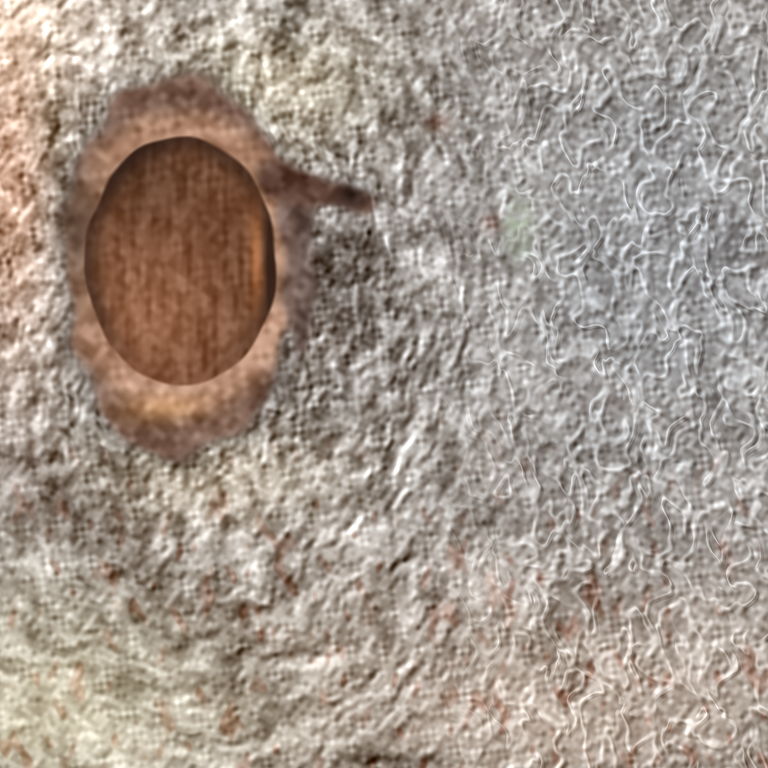
A Shadertoy shader for this texture:

```glsl
// Weathered tree bark flowing around a sawn-off branch knot.
// Periodic polar noise makes the strands, warped contour ridges make the plates
// on the right, and ellipse distances shape the worn collar and its wood core.
#define KNOT vec2(0.235, 0.659)
#define CORE_RADII vec2(0.125, 0.161)
#define COLLAR_RADII vec2(0.155, 0.248)
#define STRAND_TURNS 80.0
#define STRAND_DENSITY 62.0
#define CONTRAST 0.58
#define RELIEF 0.46
#define BARK_TINT vec3(0.63, 0.595, 0.56)
#define WOOD_TINT vec3(0.44, 0.285, 0.195)
#define SHADOW_TINT vec3(0.19, 0.12, 0.09)

float hash(vec2 p) {
    vec3 q = fract(p.xyx * 0.1031);
    q += dot(q, q.yzx + 33.33);
    return fract((q.x + q.y) * q.z);
}

// Value noise that repeats after `period` cells along y.
float noiseLoop(vec2 p, float period) {
    vec2 i = floor(p), f = fract(p);
    f = f * f * (3.0 - 2.0 * f);
    float y0 = mod(i.y, period), y1 = mod(i.y + 1.0, period);
    return mix(mix(hash(vec2(i.x, y0)), hash(vec2(i.x + 1.0, y0)), f.x),
               mix(hash(vec2(i.x, y1)), hash(vec2(i.x + 1.0, y1)), f.x), f.y);
}

// Plain noise on a tilted lattice.
float noise(vec2 p) { return noiseLoop(mat2(0.8, 0.6, -0.6, 0.8) * p, 1024.0); }

float ellipseDist(vec2 p, vec2 radii) {
    float k = length(p / radii);
    return k * (k - 1.0) / max(length(p / (radii * radii)), 0.001);
}

// Distance to a stroke whose radius tapers from ra to rb.
float strokeDist(vec2 p, vec2 a, vec2 b, float ra, float rb) {
    vec2 d = b - a;
    float t = clamp(dot(p - a, d) / dot(d, d), 0.0, 1.0);
    return length(p - a - d * t) - mix(ra, rb, t);
}

// Soft elliptical spot at (x, y) with half sizes (w, h), one at its centre.
float spot(vec2 p, float x, float y, float w, float h) {
    vec2 d = (p - vec2(x, y)) / vec2(w, h);
    return exp(-dot(d, d));
}

float barkHeight(vec2 p) {
    // Strands follow the growth rings around the knot.
    vec2 q = (p - KNOT) * vec2(1.0, 0.76);
    float r = length(q) + 0.025 * noise(p * 13.0) + 0.012 * noise(p * 42.0);
    float turn = atan(q.y, q.x) / 6.28319 * STRAND_TURNS;
    float strands = 0.6 * noiseLoop(vec2(r * STRAND_DENSITY, turn), STRAND_TURNS)
        + 0.4 * noiseLoop(vec2(r * STRAND_DENSITY * 2.1, turn * 2.0) + 64.0, STRAND_TURNS * 2.0);
    // Curling rims of flaking plates.
    vec2 w = p + 0.03 * vec2(noise(p * 31.0 + 5.0), noise(p * 31.0 + 41.0));
    float field = 0.65 * noise(w * vec2(52.0, 34.0)) + 0.35 * noise(w * vec2(105.0, 70.0) + 17.0);
    float rim = 1.0 - smoothstep(0.0, 0.13, abs(field - 0.5));
    float plates = 0.30 + 0.26 * rim + 0.26 * noise(w * vec2(80.0, 45.0) + 9.0);
    float h = mix(strands, plates, 0.8 * smoothstep(0.5, 0.75, p.x));
    return h + 0.32 * (noise(p * 150.0) - 0.5);
}

vec3 barkColor(vec2 p) {
    // Broad light and colour drift.
    vec3 c = BARK_TINT + 0.13 * (noise(p * 17.0) - 0.5);
    c += vec3(.27, .24, .21) * spot(p, .02, .98, .17, .12);
    c += vec3(.20, .08, .02) * spot(p, .01, .75, .06, .22);
    c += vec3(.16, .15, .10) * spot(p, .36, .89, .13, .08);
    c += vec3(.14, .14, .08) * spot(p, .06, .07, .28, .16);
    c += vec3(.07, .05, .01) * spot(p, .27, .38, .15, .06);
    c += vec3(.00, .035, .075) * spot(p, .88, .68, .32, .42);
    c += vec3(.10, .07, .05) * spot(p, .75, .09, .34, .17);
    c -= vec3(.14, .15, .15) * spot(p, .43, .63, .10, .14);
    c -= vec3(.18, .18, .20) * spot(p, .07, .84, .022, .07);
    c -= vec3(.20) * spot(p, .38, .97, .025, .05);
    c -= vec3(.22) * spot(p, .53, .01, .07, .010);
    float furrow = strokeDist(p, vec2(0.0, 0.41), vec2(0.34, 0.14), 0.0, 0.0);
    c -= vec3(.10, .11, .11) * exp(-furrow * furrow * 450.0);
    // Fine relief, lit from the upper left, softer in the lower left.
    float h = barkHeight(p);
    float slope = h - barkHeight(p + vec2(-0.004, 0.004));
    float focus = 1.0 - 0.3 * spot(p, 0.0, 0.0, 0.4, 0.35);
    c += (CONTRAST * (h - 0.49) + RELIEF * slope) * focus * vec3(0.97, 1.03, 1.08);
    // Rusty flecks and a small lichen tuft.
    float rust = smoothstep(0.68, 0.95, noise(p * vec2(75.0, 42.0))) * smoothstep(0.55, 0.2, p.y);
    rust += spot(p, .64, .71, .014, .014) + spot(p, .57, .84, .016, .014);
    c -= vec3(.08, .15, .17) * rust;
    float lichen = spot(p, .678, .702, .022, .035) * noise(p * 100.0);
    return mix(c, vec3(0.63, 0.68, 0.58), lichen);
}

vec3 woodColor(vec2 p, float edge) {
    float grain = noiseLoop(p * vec2(150.0, 28.0), 512.0) + noise(p * 120.0) - 1.0;
    vec3 c = WOOD_TINT + 0.13 * grain;
    c += vec3(.15, .11, .09) * spot(p, .20, .59, .09, .10);
    c += vec3(.24, .14, .06) * spot(p, .337, .68, .011, .085);
    float shade = smoothstep(-0.03, 0.0, edge) * smoothstep(0.50, 0.62, p.y) * 0.6;
    shade += 0.35 * spot(p, .17, .79, .07, .06) + 0.9 * spot(p, .36, .65, .014, .07);
    return mix(c, SHADOW_TINT, clamp(shade, 0.0, 0.9));
}

void mainImage(out vec4 fragColor, in vec2 fragCoord) {
    vec2 p = fragCoord / iResolution.xy;
    float wobble = noise(p * 24.0) - 0.5;
    float core = ellipseDist(p - KNOT, CORE_RADII) + 0.008 * wobble;
    float collar = ellipseDist(p - KNOT, COLLAR_RADII) + 0.026 * wobble;
    float grit = noise(p * 110.0) + noise(p * 48.0) - 1.0;
    vec3 color = barkColor(p) * (1.0 - 0.25 * exp(-max(collar, 0.0) * 70.0));
    // Worn collar: pale inner lip, brown outer slope.
    vec3 lip = mix(vec3(.49, .375, .32), vec3(.69, .53, .43), smoothstep(0.052, 0.018, core));
    lip += vec3(.20, .15, .07) * spot(p, .21, .465, .06, .018) + 0.2 * grit;
    lip *= 1.0 - 0.4 * spot(p, .10, .70, .035, .09);
    color = mix(color, lip, smoothstep(0.010, -0.012, collar));
    // Shadowed cleft and spur right of the knot.
    float cleft = strokeDist(p, vec2(0.385, 0.73), vec2(0.39, 0.55), 0.021, 0.010) + 0.025 * wobble;
    color = mix(color, vec3(.40, .32, .29) + 0.2 * grit, 0.9 * smoothstep(0.014, -0.008, cleft));
    float spur = strokeDist(p, vec2(0.365, 0.765), vec2(0.468, 0.735), 0.026, 0.008) + 0.02 * wobble;
    color = mix(color, vec3(.37, .26, .215) + 0.15 * grit, smoothstep(0.012, -0.010, spur));
    color *= 1.0 - 0.5 * spot(p, .457, .745, .018, .016);
    // Sawn wood core.
    color = mix(color, woodColor(p, core), smoothstep(0.003, -0.003, core));
    fragColor = vec4(clamp(color, 0.0, 1.0), 1.0);
}
```
